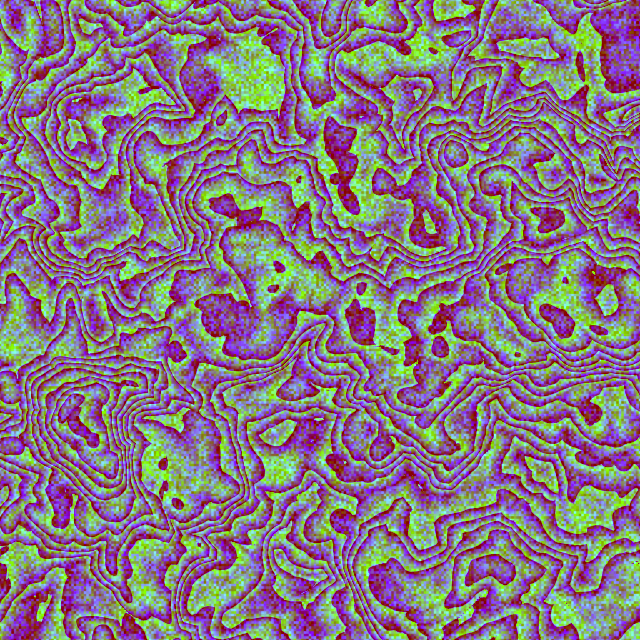
Reproduce this pattern procedurally as a WebGL 2 fragment shader.

```glsl
#version 300 es
precision highp float;

uniform vec2 u_resolution;
out vec4 outColor;

const float TAU = 6.2831853;
const float RED_LEVEL = 0.53;
const float GRAIN_CELLS = 256.0;  // grains across the canvas
const float BAND_COUNT = 9.0;     // contour bands per unit of height

// Integer hash of a lattice cell, 0 to 1
float hash(vec2 cell, uint seed) {
    uvec2 q = uvec2(ivec2(cell)) * uvec2(1597334673u, 3812015801u);
    uint n = (q.x ^ q.y ^ (seed * 668265263u)) * 1597334673u;
    n = (n ^ (n >> 15)) * 2246822519u;
    n ^= n >> 13;
    return float(n >> 8) / 16777216.0;
}

// Slope of one lattice corner, measured at an offset from it
float cornerSlope(vec2 cell, vec2 offset, uint seed) {
    float angle = TAU * hash(cell, seed);
    return dot(vec2(cos(angle), sin(angle)), offset);
}

float gradientNoise(vec2 p, uint seed) {
    vec2 cell = floor(p);
    vec2 f = p - cell;
    vec2 u = f * f * f * (f * (f * 6.0 - 15.0) + 10.0);
    vec2 e = vec2(1.0, 0.0);
    float low = mix(cornerSlope(cell, f, seed),
                    cornerSlope(cell + e.xy, f - e.xy, seed), u.x);
    float high = mix(cornerSlope(cell + e.yx, f - e.yx, seed),
                     cornerSlope(cell + e.xx, f - e.xx, seed), u.x);
    return 1.4 * mix(low, high, u.y);
}

// Noise folded along its zero lines, which become creases
float creasedNoise(vec2 p, uint seed) {
    return abs(gradientNoise(p, seed));
}

// Creased displacement that bends contours into chevrons
vec2 foldedOffset(vec2 p, uint seed) {
    return vec2(creasedNoise(p, seed), creasedNoise(p + 0.43, seed + 1u));
}

// Broad slopes, folded at two scales, with a little creased detail
float terrain(vec2 p) {
    vec2 q = p + 0.11 * foldedOffset(p * 4.6, 1u);
    q += 0.05 * foldedOffset(p * 10.3 + 0.29, 3u);
    float height = gradientNoise(q * 2.8, 5u);
    height += 0.45 * creasedNoise(q * 5.1 + 0.61, 6u);
    height += 0.15 * creasedNoise(q * 10.1 + 0.17, 7u);
    height += 0.035 * creasedNoise(p * 23.0, 8u);
    return height;
}

// Softened random cells, -1 to 1
float grain(vec2 p, uint seed) {
    vec2 cell = floor(p);
    vec2 u = smoothstep(0.25, 0.75, p - cell);
    vec2 e = vec2(1.0, 0.0);
    float low = mix(hash(cell, seed), hash(cell + e.xy, seed), u.x);
    float high = mix(hash(cell + e.yx, seed), hash(cell + e.xx, seed), u.x);
    return 2.0 * mix(low, high, u.y) - 1.0;
}

// Rising ramp with a softened drop at each wrap
float softSawtooth(float value, float edge) {
    float ramp = fract(value);
    return ramp * (1.0 - smoothstep(1.0 - edge, 1.0, ramp));
}

// Dark red, violet, grey, then green along the ramp
vec3 bandColor(float ramp) {
    float blue = mix(0.22, 0.7, smoothstep(0.0, 0.25, ramp)) - 0.4 * ramp * ramp;
    float green = mix(ramp, smoothstep(0.0, 1.0, ramp), 0.5);
    return vec3(RED_LEVEL, mix(0.07, 0.93, green), blue);
}

void main() {
    vec2 p = gl_FragCoord.xy / u_resolution.y;
    float height = BAND_COUNT * terrain(p);

    // Edge width is half a grain, whatever the resolution
    float slope = fwidth(height) * u_resolution.y;
    float edge = clamp(0.45 * slope / GRAIN_CELLS, 0.001, 0.2);
    vec3 color = bandColor(softSawtooth(height, edge));

    // Strong blue speckle, milder green speckle
    vec2 grainPoint = p * GRAIN_CELLS;
    color.b += 0.58 * grain(grainPoint, 11u);
    color.g += 0.2 * grain(grainPoint, 12u);

    outColor = vec4(clamp(color, 0.0, 1.0), 1.0);
}
```
